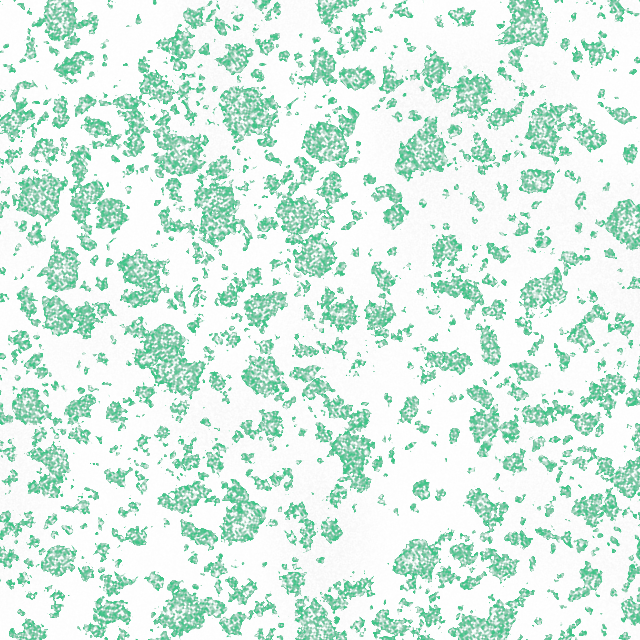
Give the GLSL for this pattern, as a Shadertoy shader.

```glsl
vec3 hash3(vec2 p) {
    vec3 q = fract(p.xyx * vec3(0.1031, 0.1030, 0.0973));
    q += dot(q, q.yxz + 33.33);
    return fract((q.xxy + q.yzz) * q.zyx);
}

float noise(vec2 p) {
    vec2 cell = floor(p), f = fract(p);
    f = f * f * (3.0 - 2.0 * f);
    float low = mix(hash3(cell).x, hash3(cell + vec2(1, 0)).x, f.x);
    float high = mix(hash3(cell + vec2(0, 1)).x, hash3(cell + vec2(1, 1)).x, f.x);
    return mix(low, high, f.y);
}

mat2 rotation(float angle) {
    float c = cos(angle), s = sin(angle);
    return mat2(c, -s, s, c);
}

// Depth below the rim of the nearest colony, negative outside
float colonyDepth(vec2 p) {
    float depth = -1.0;
    for (int layer = 0; layer < 4; layer++) {
        float size = 0.11 * exp2(-float(layer));
        vec2 home = floor(p / size);
        for (int y = -1; y <= 1; y++)
        for (int x = -1; x <= 1; x++) {
            vec2 cell = home + vec2(x, y);
            vec2 id = cell + 71.0 * float(layer + 1);
            vec3 place = hash3(id), shape = hash3(id + 313.7);
            vec2 centre = (cell + place.xy) * size;

            // Crowded and sparse regions
            float chance = 0.88 - 0.25 * float(layer);
            chance *= 0.4 + 1.2 * noise(centre * 5.0 + 40.0);
            if (place.z > chance) continue;

            vec2 q = rotation(6.283 * shape.x) * (p - centre);
            q.y *= 1.0 + 0.5 * shape.y;
            depth = max(depth, size * mix(0.16, 0.34, shape.z) - length(q));
        }
    }
    return depth;
}

void mainImage(out vec4 fragColor, in vec2 fragCoord) {
    vec2 p = fragCoord / iResolution.y;
    vec2 tilted = rotation(0.6) * p;

    // Lobed outline, then crumbling of varying strength
    vec2 warp = vec2(noise(p * 34.0 + 9.0), noise(p * 34.0 + 57.0)) - 0.5;
    float depth = colonyDepth(p + 0.018 * warp);
    float crumble = mix(0.006, 0.015, noise(p * 12.0 + 23.0));
    depth += crumble * (noise(tilted * 115.0) - 0.5);
    depth += crumble * (noise(tilted * 250.0 + 31.0) - 0.5);

    // Grain: saturated at the rim, paler towards the middle
    float grain = noise(tilted * 340.0 + 77.0);
    float paleness = 0.5 + 1.25 * (grain - 0.5);
    paleness += mix(-0.2, 0.06, smoothstep(0.0, 0.010, depth));
    paleness += 0.15 * smoothstep(0.012, 0.028, depth);
    paleness = clamp(paleness, 0.0, 1.0);

    vec3 green = vec3(0.24, 0.77, 0.53);
    vec3 sage = vec3(0.54, 0.78, 0.67);
    vec3 colony = mix(green, sage, min(2.0 * paleness, 1.0));
    colony = mix(colony, vec3(0.99), max(2.0 * paleness - 1.0, 0.0));

    // Nearly white ground with faint dusty patches
    float dust = smoothstep(0.3, 0.9, noise(p * 6.0 + 3.0));
    vec3 ground = vec3(1.0 - (0.01 + 0.03 * dust) * noise(tilted * 480.0));

    float softness = max(0.0009, 0.6 / iResolution.y);
    fragColor = vec4(mix(ground, colony, smoothstep(-softness, softness, depth)), 1.0);
}
```
